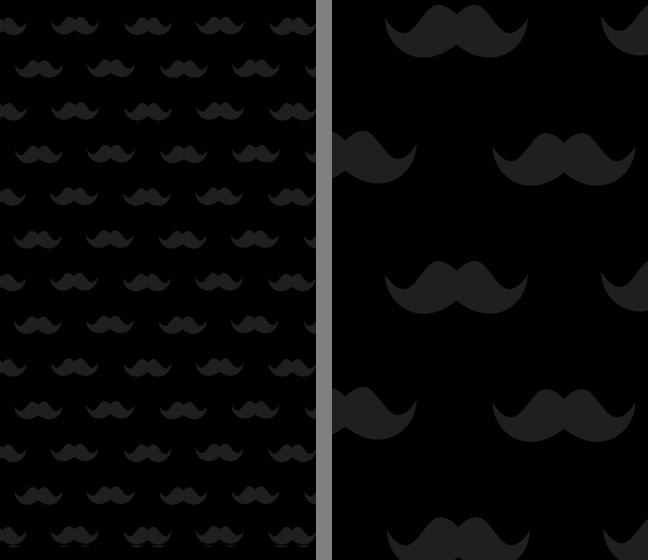
Left, the full canvas; right, a detail of the centre.
Give the GLSL for this pattern, as a WebGL 1 fragment shader.

```glsl
precision highp float;
// Staggered rows of dark grey moustaches on black. Each moustache is the area
// between two mirrored curves, repeated by cell; small shifts vary columns and
// row groups, and the lowest band is nudged up. Edges are supersampled.

uniform vec2 u_resolution;

const float PI = 3.14159265;
const float UNITS = 432.0;                  // design units per canvas width
const vec3 BACKGROUND = vec3(0.0);
const vec3 MOUSTACHE = vec3(0.122);
const vec2 PITCH = vec2(99.1, 58.36);       // column and row spacing
const vec2 FIRST = vec2(102.6, 35.0);       // centre of column 0, row 0
const float STAGGER = 49.0;                 // shift of odd rows
const vec2 ODD_COLUMN = vec2(0.6, 1.0);     // shift of odd columns
const float GROUP_ROWS = 4.0;               // rows sharing one sideways drift
const float BAND_TOP = 692.0;               // nudged band, measured downwards
const float BAND_BOTTOM = 745.9;
const float BAND_NUDGE = 4.0;
const int SAMPLES = 4;                      // per axis

// Moustache outline, relative to its centre, y upwards
const float HALF_WIDTH = 32.5;
const float TIP_Y = 6.0;
const vec2 HUMP = vec2(8.5, 12.0);
const vec2 VALLEY = vec2(24.0, -0.8);
const vec2 LOBE = vec2(15.0, -12.0);
const float TOP_DIP = 4.5;
const float BOTTOM_NOTCH = 6.0;

float square(float v) { return v * v; }

// Upper edge: centre dip, rounded hump, valley, rising tip
float upperEdge(float s) {
  if (s < HUMP.x) return HUMP.y - TOP_DIP * square(1.0 - s / HUMP.x);
  if (s < VALLEY.x) {
    float t = (s - HUMP.x) / (VALLEY.x - HUMP.x);
    return mix(VALLEY.y, HUMP.y, 0.5 + 0.5 * cos(PI * t));
  }
  float t = (s - VALLEY.x) / (HALF_WIDTH - VALLEY.x);
  return mix(VALLEY.y, TIP_Y, t * t);
}

// Lower edge: centre notch, then an elliptic lobe up to the tip
float lowerEdge(float s) {
  if (s < LOBE.x) return LOBE.y + BOTTOM_NOTCH * square(1.0 - s / LOBE.x);
  float t = min((s - LOBE.x) / (HALF_WIDTH - LOBE.x), 1.0);
  return mix(TIP_Y, LOBE.y, sqrt(1.0 - t * t));
}

float moustache(vec2 p) {
  float s = abs(p.x);
  if (s > HALF_WIDTH) return 0.0;
  return step(p.y, upperEdge(s)) * step(lowerEdge(s), p.y);
}

// Sideways drift of each group of rows
float groupDrift(float row) {
  float group = floor(row / GROUP_ROWS);
  return group < 0.5 ? 0.0 : (group < 1.5 ? -1.6 : -0.7);
}

// p is in design units from the top left, y downwards
float pattern(vec2 p) {
  if (p.y > BAND_TOP && p.y < BAND_BOTTOM) p.y += BAND_NUDGE;
  p -= FIRST;
  float row = floor(p.y / PITCH.y + 0.5);
  p.x -= STAGGER * mod(row, 2.0) + groupDrift(row);
  float column = floor(p.x / PITCH.x + 0.5);
  vec2 local = p - vec2(column, row) * PITCH;
  local -= ODD_COLUMN * mod(column, 2.0);
  return moustache(vec2(local.x, -local.y));
}

void main() {
  float scale = UNITS / u_resolution.x;
  float coverage = 0.0;
  for (int j = 0; j < SAMPLES; j++) {
    for (int i = 0; i < SAMPLES; i++) {
      vec2 jitter = (vec2(float(i), float(j)) + 0.5) / float(SAMPLES) - 0.5;
      vec2 point = gl_FragCoord.xy + jitter;
      coverage += pattern(vec2(point.x, u_resolution.y - point.y) * scale);
    }
  }
  coverage /= float(SAMPLES * SAMPLES);
  gl_FragColor = vec4(mix(BACKGROUND, MOUSTACHE, coverage), 1.0);
}
```
